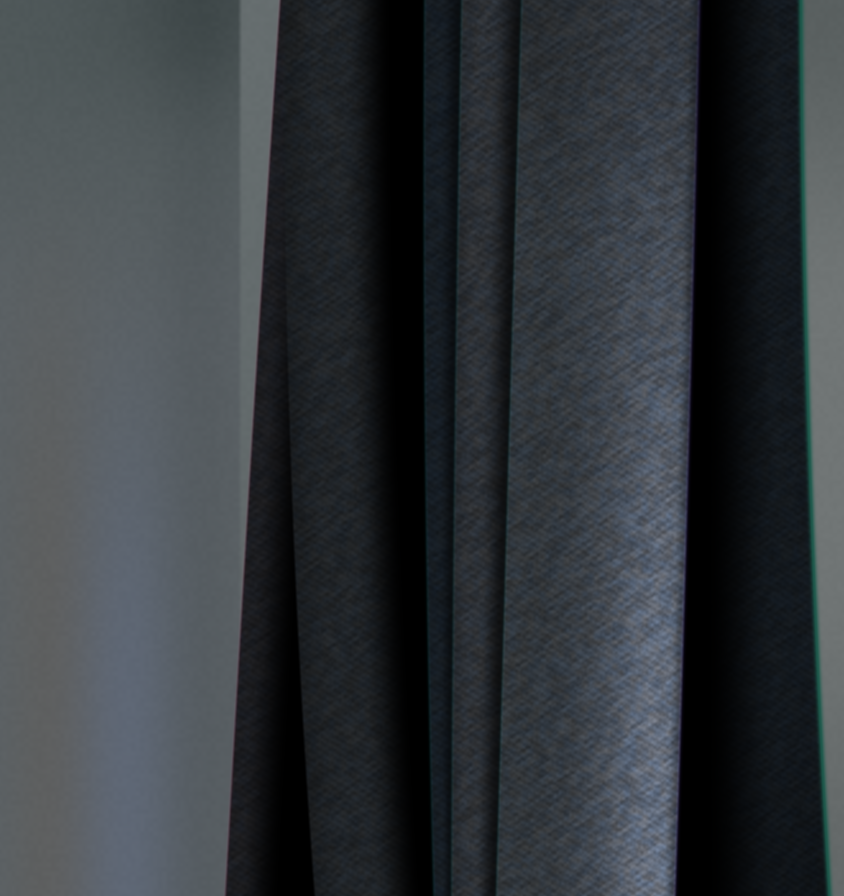
Reproduce this texture procedurally as a WebGL 2 fragment shader.

```glsl
#version 300 es
precision highp float;
// Dark folded woollen curtain hanging in front of a softly lit grey wall.
uniform vec2 u_resolution;
out vec4 fragColor;

float hash(vec2 cell) {
    vec3 q = fract(cell.xyx * vec3(0.1031, 0.1030, 0.0973));
    q += dot(q, q.yzx + 33.33);
    return fract((q.x + q.y) * q.z);
}

float noise(vec2 p) {
    vec2 i = floor(p), f = fract(p);
    f = f * f * (3.0 - 2.0 * f);
    return mix(mix(hash(i), hash(i + vec2(1, 0)), f.x),
               mix(hash(i + vec2(0, 1)), hash(i + vec2(1, 1)), f.x), f.y);
}

// Smooth curve through its x at the top, middle and bottom; t runs downwards.
float hem(float t, float top, float middle, float bottom) {
    return top * (1.0 - t) * (1.0 - 2.0 * t) + middle * 4.0 * t * (1.0 - t)
         + bottom * t * (2.0 * t - 1.0);
}

// Soft step to the right of an edge.
float rightOf(float x, float edge) {
    return smoothstep(-0.0022, 0.0022, x - edge);
}

float glow(float x, float center, float width) {
    float d = (x - center) / width;
    return exp(-d * d);
}

// Diagonal twill with short uneven fibres, centred on zero.
float weave(vec2 p) {
    vec2 q = vec2(p.x * 0.83 + p.y * 0.56, p.y * 0.83 - p.x * 0.56);
    float fibres = noise(q * vec2(75.0, 240.0)) - 0.5;
    float fuzz = noise(p * 330.0) - 0.5;
    float twill = sin(dot(p, vec2(420.0, 700.0)) + 2.0 * noise(p * 25.0));
    return fibres * 0.7 + fuzz * 0.3 + twill * 0.13;
}

vec3 wall(vec2 p, float t) {
    vec3 color = mix(vec3(0.31, 0.345, 0.35), vec3(0.355, 0.38, 0.395), smoothstep(0.0, 0.4, t));
    color -= 0.045 * glow(p.x, 0.24, 0.12) * (1.0 - smoothstep(0.0, 0.18, t));
    // Cool reflection low on the left, beside a warmer shade
    color += vec3(0.015, 0.025, 0.065) * glow(p.x, 0.15, 0.06) * smoothstep(0.25, 0.8, t);
    color += vec3(0.012, -0.008, -0.025) * glow(p.x, 0.06, 0.05) * smoothstep(0.1, 0.7, t);
    color -= 0.02 * glow(p.x, 0.235, 0.05);
    // Paler return of the wall behind the curtain
    color = mix(color, vec3(0.40, 0.43, 0.435) - 0.03 * t, smoothstep(0.281, 0.288, p.x));
    vec3 rightWall = mix(vec3(0.35, 0.375, 0.375), vec3(0.44, 0.46, 0.46), smoothstep(0.0, 0.35, t));
    return mix(color, rightWall - 0.05 * smoothstep(0.6, 1.0, t), step(0.8, p.x));
}

void main() {
    vec2 uv = gl_FragCoord.xy / u_resolution;
    vec2 p = vec2(uv.x, uv.y * 1.06);
    float x = uv.x, t = 1.0 - uv.y;

    // Outlines of the cloth and of each fold
    float leftHem = hem(t, 0.332, 0.298, 0.267);
    float foldA = hem(t, 0.337, 0.344, 0.373);
    float foldB = hem(t, 0.503, 0.504, 0.514);
    float foldC = hem(t, 0.547, 0.539, 0.535);
    float foldD = hem(t, 0.618, 0.603, 0.588);
    float shadow = hem(t, 0.829, 0.816, 0.800);
    float rightHem = hem(t, 0.949, 0.959, 0.983);

    // Narrow turned edge, sinking into black
    vec3 cloth = vec3(0.105, 0.11, 0.125) * (1.0 - smoothstep(0.01, 0.065, x - leftHem));

    // Left panel rolls away into a deep gap
    vec3 panel = vec3(0.125, 0.14, 0.155) * (1.0 - smoothstep(0.405, 0.465, x - 0.035 * t * t));
    panel *= 0.8 + 0.2 * smoothstep(0.0, 0.04, x - foldA);
    cloth = mix(cloth, panel, rightOf(x, foldA));

    // Two slim pleats
    float across = (x - foldB) / (foldC - foldB);
    panel = vec3(0.085, 0.11, 0.135) * (1.0 - 0.55 * smoothstep(0.45, 1.0, across));
    cloth = mix(cloth, panel, rightOf(x, foldB));
    across = (x - foldC) / (foldD - foldC);
    panel = vec3(0.175, 0.19, 0.21) * (0.85 + 0.15 * smoothstep(0.0, 0.3, across));
    panel *= 1.0 - 0.7 * smoothstep(0.5, 1.0, across);
    cloth = mix(cloth, panel, rightOf(x, foldC));

    // Broad lit fold, brightest low on its right side
    across = clamp((x - foldD) / (shadow - foldD), 0.0, 1.0);
    panel = mix(vec3(0.19, 0.21, 0.23), vec3(0.25, 0.275, 0.31), smoothstep(0.1, 0.8, across));
    panel += vec3(0.14, 0.15, 0.175) * glow(across, 0.88, 0.27) * smoothstep(0.1, 0.85, t);
    panel *= mix(0.82, 1.0, smoothstep(0.0, 0.3, t));
    panel *= 1.0 - 0.35 * smoothstep(0.93, 1.0, across);
    cloth = mix(cloth, panel, rightOf(x, foldD));

    // Black gap, then the dim far panel
    panel = vec3(0.075, 0.095, 0.115) * smoothstep(0.835, 0.925, x);
    panel *= 1.0 - 0.2 * smoothstep(0.75, 1.0, t);
    cloth = mix(cloth, panel, rightOf(x, shadow));

    // Fibres show only where light reaches the cloth
    cloth *= 1.0 + 0.42 * weave(p);
    cloth += cloth * vec3(0.12, 0.0, -0.12) * (noise(p * 140.0 + 7.0) - 0.5);

    // Thin coloured fringes along the fold edges
    cloth += vec3(0.0, 0.045, 0.045) * (glow(x, foldB, 0.002) + glow(x, foldC, 0.002) + glow(x, foldD, 0.002));
    cloth += vec3(0.05, 0.03, 0.10) * glow(x, shadow, 0.0025);

    float inside = rightOf(x, leftHem) * (1.0 - rightOf(x, rightHem));
    vec3 color = mix(wall(uv, t) + 0.012 * (noise(p * 190.0) - 0.5), cloth, inside);
    color = mix(color, vec3(0.10, 0.36, 0.30), 0.85 * glow(x, rightHem, 0.0035));
    color += vec3(0.05, -0.01, 0.01) * glow(x, leftHem, 0.002);
    fragColor = vec4(clamp(color, 0.0, 1.0), 1.0);
}
```
